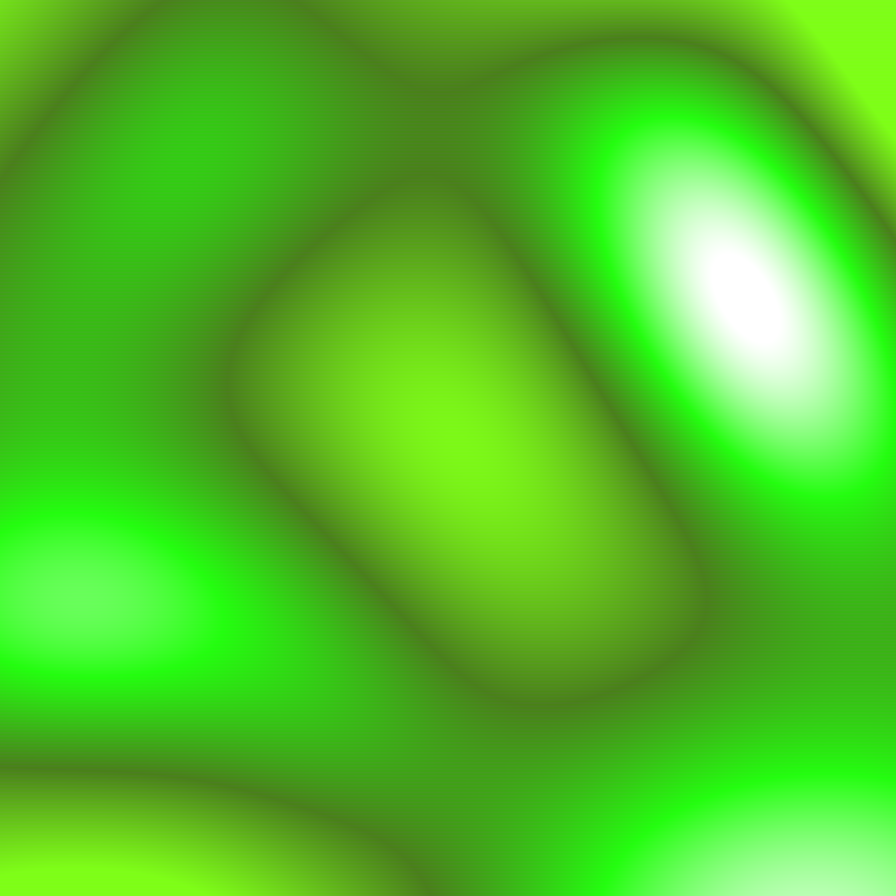
A three.js fragment shader for this background:

```glsl
// Soft green glows and hollows under fine horizontal scanlines.
// Tilted Gaussian blobs add up to a signed height, which a ramp turns
// into lime (below zero), dark olive (zero), green and white (above).

varying vec2 vUv;

// Gaussian bump; axis is the direction of radii.x.
float blob(vec2 p, vec2 center, vec2 axis, vec2 radii) {
  vec2 d = p - center;
  vec2 q = vec2(dot(d, axis), dot(d, vec2(-axis.y, axis.x))) / radii;
  return exp(-dot(q, q));
}

float heightField(vec2 p) {
  vec2 level = vec2(1.0, 0.0);
  vec2 steep = normalize(vec2(0.51, -0.86));
  vec2 slant = normalize(vec2(0.61, -0.79));

  // Glows
  float h = 2.35 * blob(p, vec2(0.833, 0.668), steep, vec2(0.27, 0.15));
  h += 1.9 * blob(p, vec2(0.9, -0.04), level, vec2(0.33, 0.225));
  h += 1.35 * blob(p, vec2(0.09, 0.325), level, vec2(0.26, 0.155));
  h += blob(p, vec2(0.19, 0.84), level, vec2(0.234, 0.22));
  h += 0.4 * blob(p, vec2(0.38, 0.2), level, vec2(0.17));
  h += 0.3 * blob(p, vec2(0.06, 0.57), level, vec2(0.15));

  // Hollows: middle, right corner, lower left, then the upper edge
  h -= 1.02 * blob(p, vec2(0.505, 0.5), slant, vec2(0.3, 0.19));
  h -= 1.8 * blob(p, vec2(1.06, 0.95), steep, vec2(0.35, 0.17));
  h -= 1.4 * blob(p, vec2(0.1, -0.06), level, vec2(0.37, 0.17));
  h -= 1.1 * blob(p, vec2(-0.04, 1.03), level, vec2(0.27));
  h -= blob(p, vec2(0.68, 1.08), level, vec2(0.2, 0.15));
  h -= 0.3 * blob(p, vec2(0.42, 1.05), level, vec2(0.15));
  return h;
}

vec3 ramp(float h) {
  vec3 olive = vec3(0.28, 0.51, 0.08);
  vec3 lime = vec3(0.49, 1.0, 0.08);
  vec3 green = vec3(0.13, 1.0, 0.05);
  vec3 slope = h < 0.0 ? lime : green;
  vec3 color = mix(olive, slope, min(abs(h), 1.0));
  return mix(color, vec3(1.0), clamp((h - 1.0) / 1.2, 0.0, 1.0));
}

void main() {
  float h = heightField(vUv);
  vec3 color = ramp(h);

  // Scanlines grey the mid tones and fade where the color is full
  float line = 0.5 + 0.5 * sin(vUv.y * 1700.0);
  float strength = 0.2 * (1.0 - 0.8 * min(abs(h), 1.0));
  float grey = dot(color, vec3(0.3, 0.59, 0.11));
  color = mix(color, vec3(grey), line * strength);

  gl_FragColor = vec4(color, 1.0);
}
```
